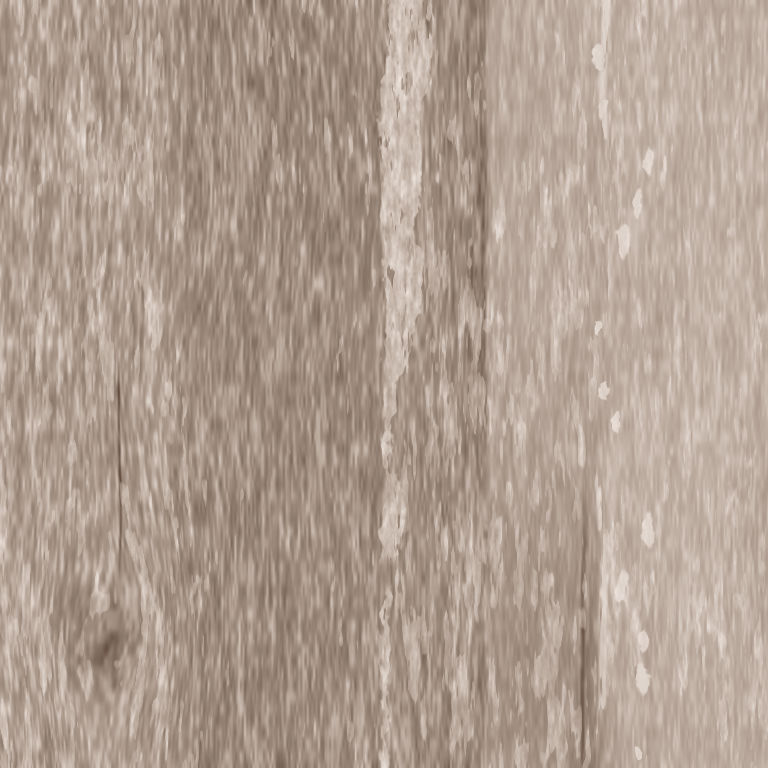
A three.js fragment shader for this texture:

```glsl
#define SHADE vec3(0.55, 0.48, 0.43)
#define PALE vec3(0.89, 0.85, 0.82)
#define WARMTH vec3(0.0, 0.012, 0.020)
#define KNOT vec2(0.14, 0.17)
#define KNOT_SIZE vec2(0.040, 0.062)
#define GRAIN_CONTRAST 1.15
#define CHIP_COUNT 13

varying vec2 vUv;

float hash(vec2 p) {
  vec3 q = fract(p.xyx * 0.1031);
  q += dot(q, q.yzx + 33.33);
  return fract((q.x + q.y) * q.z);
}

float noise(vec2 p) {
  vec2 i = floor(p), f = fract(p);
  f = f * f * (3.0 - 2.0 * f);
  return mix(mix(hash(i), hash(i + vec2(1.0, 0.0)), f.x),
             mix(hash(i + vec2(0.0, 1.0)), hash(i + 1.0), f.x), f.y);
}

float fbm(vec2 p) {
  return 0.5 * noise(p) + 0.3 * noise(p * 2.1 + 17.0) + 0.2 * noise(p * 4.3 + 41.0);
}

float band(float x, float a, float b, float soft) {
  return smoothstep(a - soft, a + soft, x) * (1.0 - smoothstep(b - soft, b + soft, x));
}

// Fibres bulge around the knot and wander slightly elsewhere
vec2 bendFibres(vec2 p) {
  vec2 d = (p - KNOT) / (KNOT_SIZE * vec2(1.9, 2.2));
  p.x -= 0.5 * (p.x - KNOT.x) * exp(-dot(d, d));
  p.x += 0.012 * noise(p * vec2(6.0, 4.0)) + 0.002 * noise(p * vec2(20.0, 12.0));
  return p;
}

// Broad tone of the boards from left to right
float boardTone(vec2 p) {
  float x = p.x + 0.008 * (noise(vec2(3.0, p.y * 7.0)) - 0.5);
  float tone = mix(0.34, 0.18, smoothstep(0.20, 0.27, x));
  tone = mix(tone, 0.24, smoothstep(0.48, 0.52, x));
  tone = mix(tone, mix(0.30, 0.52, smoothstep(0.1, 0.6, p.y)), smoothstep(0.630, 0.640, x));
  tone = mix(tone, 0.60, smoothstep(0.765, 0.81, x));
  tone -= 0.08 * (1.0 - p.y) * smoothstep(0.5, 0.7, x);
  return tone + 0.16 * (fbm(p * vec2(9.0, 3.0)) - 0.5);
}

// Ragged strip of old paint, wide above and narrow below
float paintStrip(vec2 p) {
  float fray = 0.016 * (fbm(p * vec2(70.0, 45.0)) - 0.5);
  float left = 0.491 + 0.018 * fbm(vec2(p.y * 14.0, 5.0));
  float reach = 0.010 * smoothstep(0.2, 0.32, p.y) + 0.036 * smoothstep(0.4, 0.75, p.y);
  float steps = smoothstep(0.3, 0.7, noise(vec2(p.y * 11.0, 9.0))) - 0.4;
  float right = 0.506 + reach + 0.018 * steps * smoothstep(0.2, 0.35, p.y);
  float holes = smoothstep(0.27, 0.36, fbm(p * vec2(110.0, 28.0) + 61.0));
  return band(p.x + fray, left, right, 0.0015) * (1.0 - band(p.y, 0.235, 0.27, 0.01)) * holes;
}

// Small bright chips scattered along the right-hand seam
float paintChips(vec2 p) {
  float cover = 0.0;
  vec2 rough = vec2(fbm(p * 60.0), fbm(p * 60.0 + 31.0)) - 0.5;
  for (int i = 0; i < CHIP_COUNT; i++) {
    float id = float(i);
    float spread = hash(vec2(id, 2.0));
    vec2 c = vec2(0.775 + 0.07 * spread * spread, (id + hash(vec2(id, 5.0))) / float(CHIP_COUNT));
    vec2 size = mix(vec2(0.004, 0.008), vec2(0.009, 0.026), hash(vec2(id, 8.0)));
    float edge = length((p - c + rough * 0.012) / size);
    cover = max(cover, 1.0 - smoothstep(0.75, 1.05, edge));
  }
  // Narrow broken streak that joins them
  float line = 0.785 + 0.012 * (noise(vec2(p.y * 8.0, 77.0)) - 0.5);
  float broken = smoothstep(0.50, 0.58, fbm(p * vec2(90.0, 16.0) + 51.0));
  return max(cover, 0.8 * broken * band(p.x, line - 0.005, line + 0.005, 0.003));
}

// Thin worn flakes, dense below the middle right and sparse on the left
float wornFlakes(vec2 p, vec2 g) {
  float low = 1.0 - smoothstep(0.45, 0.70, p.y);
  float wear = 0.03 + 0.05 * band(p.x, -0.1, 0.24, 0.02);
  wear += 0.14 * band(p.x, 0.53, 0.75, 0.02) * low + 0.02 * smoothstep(0.76, 0.82, p.x);
  wear -= 0.10 * band(p.x, 0.26, 0.48, 0.03);
  wear += 0.45 * (fbm(p * vec2(15.0, 5.0) + 11.0) - 0.5);
  float flake = fbm(g * vec2(95.0, 17.0) + 23.0);
  return smoothstep(0.68 - wear, 0.75 - wear, flake);
}

float darkSeams(vec2 p) {
  float x = p.x + 0.006 * (noise(vec2(8.0, p.y * 9.0)) - 0.5);
  float upper = smoothstep(0.595, 0.63, x) * (1.0 - smoothstep(0.632, 0.638, x));
  float seams = 0.26 * upper * smoothstep(0.32, 0.5, p.y);
  seams += 0.48 * band(x, 0.758, 0.763, 0.002) * (1.0 - smoothstep(0.25, 0.45, p.y));
  seams += 0.15 * band(x, 0.763, 0.778, 0.004) * (1.0 - smoothstep(0.2, 0.4, p.y));
  return seams + 0.55 * band(x, 0.155, 0.158, 0.0015) * band(p.y, 0.27, 0.53, 0.04);
}

void main() {
  vec2 p = vUv;
  vec2 g = bendFibres(p);

  // Fine fibres, calmer on the pale boards
  float grain = 0.55 * noise(g * vec2(215.0, 27.0)) + 0.50 * noise(g * vec2(370.0, 65.0) + 7.0);
  grain += 0.18 * noise(g * vec2(80.0, 9.0) + 3.0) - 0.615;
  float contrast = GRAIN_CONTRAST * mix(1.0, 0.55, smoothstep(0.625, 0.645, p.x));
  float wood = contrast * grain;
  float tone = boardTone(p) + max(wood, 0.7 * wood) - darkSeams(p);

  // Knot with a dark streaked core
  vec2 d = (p - KNOT) / KNOT_SIZE;
  float r = length(d) + 0.8 * (fbm(p * vec2(60.0, 30.0)) - 0.5);
  tone -= 0.50 * exp(-1.3 * r * r) + 0.04 * sin(r * 11.0) * exp(-0.4 * r * r);

  // Paint remnants over the wood
  float flecks = 0.55 * (fbm(p * vec2(150.0, 60.0)) - 0.5) + 0.25 * grain;
  tone = mix(tone, 0.4 * tone + 0.54 + flecks, 0.8 * wornFlakes(p, g));
  tone = mix(tone, 0.78 + 1.3 * flecks, 0.9 * paintStrip(p));
  tone = mix(tone, 1.02 + 0.4 * flecks, 0.9 * paintChips(p));

  tone = clamp(tone, -0.55, 1.12);
  vec3 colour = mix(SHADE, PALE, tone) - 4.0 * WARMTH * max(tone * (1.0 - tone), 0.0);
  gl_FragColor = vec4(colour, 1.0);
}
```
